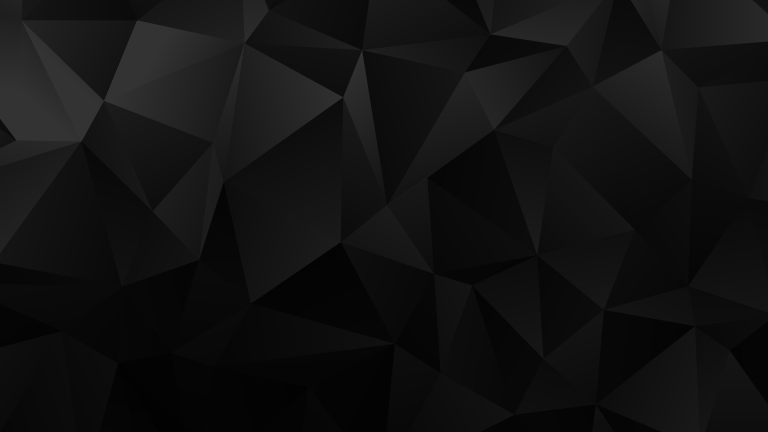
Reproduce this background procedurally as a WebGL 1 fragment shader.

```glsl
precision highp float;
// Dark low-poly background: an irregular mesh of softly shaded triangles.

uniform vec2 u_resolution;

const float DENSITY = 5.0; // mesh cells per canvas height
const mat2 TILT = mat2(0.848, 0.53, -0.53, 0.848);

vec2 hash2(vec2 p) {
  vec3 q = fract(p.xyx * vec3(0.1031, 0.1030, 0.0973));
  q += dot(q, q.yzx + 33.33);
  return fract((q.xx + q.yz) * q.zy);
}

float cross2(vec2 a, vec2 b) {
  return a.x * b.y - a.y * b.x;
}

// Mesh vertex: a lattice point pushed off its place
vec2 vertex(vec2 lattice) {
  return lattice + 0.82 * (hash2(lattice + 71.0) - 0.5);
}

// Signed distance to the edge a-b, positive on its left
float edgeDistance(vec2 p, vec2 a, vec2 b) {
  return cross2(b - a, p - a) / length(b - a);
}

float glow(vec2 uv, vec2 center, vec2 radius) {
  vec2 d = (uv - center) / radius;
  return exp(-dot(d, d));
}

// Broad light over the canvas: bright upper left and top right, dark lower left
float ambient(vec2 uv) {
  float light = 0.036 + 0.042 * smoothstep(0.0, 1.0, uv.y);
  light += 0.055 * glow(uv, vec2(0.12, 0.78), vec2(0.2, 0.35));
  light += 0.05 * glow(uv, vec2(0.95, 1.0), vec2(0.14, 0.2));
  light += 0.03 * glow(uv, vec2(0.55, 0.7), vec2(0.1, 0.2));
  light += 0.02 * glow(uv, vec2(0.88, 0.3), vec2(0.15, 0.25));
  return light * (1.0 - 0.75 * glow(uv, vec2(0.3, 0.08), vec2(0.22, 0.2)));
}

// Returns the triangle's shade times its coverage, and the coverage
vec2 facet(vec2 p, vec2 a, vec2 b, vec2 c, float pixel) {
  float inside = min(edgeDistance(p, a, b),
                 min(edgeDistance(p, b, c), edgeDistance(p, c, a)));
  float coverage = clamp(inside / pixel + 0.5, 0.0, 1.0);

  vec2 center = (a + b + c) / 3.0;
  vec2 uv = (center * TILT) / DENSITY * u_resolution.y / u_resolution;
  vec2 random = hash2(center * 37.0 + 15.0);
  float angle = 6.2832 * random.y;
  float slope = dot(p - center, vec2(cos(angle), sin(angle)));
  float shade = ambient(uv) * mix(0.38, 1.65, random.x);
  shade *= max(1.0 + 0.55 * slope, 0.3);
  return vec2(shade, 1.0) * coverage;
}

void main() {
  vec2 p = TILT * (gl_FragCoord.xy / u_resolution.y) * DENSITY;
  float pixel = DENSITY / u_resolution.y;
  vec2 home = floor(p);
  vec2 total = vec2(0.0);

  // Each lattice cell is a quad cut along one of its diagonals
  for (int j = -1; j <= 1; j++) {
    for (int i = -1; i <= 1; i++) {
      vec2 cell = home + vec2(float(i), float(j));
      vec2 a = vertex(cell);
      vec2 b = vertex(cell + vec2(1.0, 0.0));
      vec2 c = vertex(cell + vec2(1.0, 1.0));
      vec2 d = vertex(cell + vec2(0.0, 1.0));

      // A diagonal is valid when it leaves both halves unfolded
      float cutAC = min(cross2(b - a, c - a), cross2(c - a, d - a));
      float cutBD = min(cross2(c - b, d - b), cross2(d - b, a - b));
      bool useBD = cutAC <= 0.0 || (cutBD > 0.0 && hash2(cell + 19.0).x < 0.5);
      if (useBD) {
        vec2 first = a;
        a = b;
        b = c;
        c = d;
        d = first;
      }
      total += facet(p, a, b, c, pixel) + facet(p, a, c, d, pixel);
    }
  }

  float shade = total.x / max(total.y, 0.001);
  gl_FragColor = vec4(vec3(clamp(shade, 0.008, 0.2)), 1.0);
}
```
